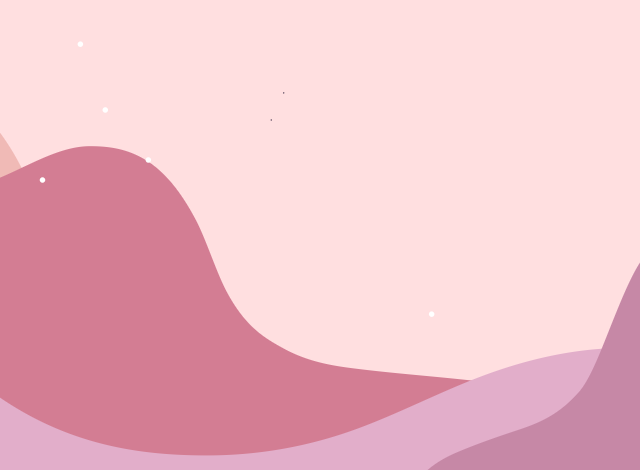
Give the GLSL for this background, as a WebGL 2 fragment shader.

```glsl
#version 300 es
precision highp float;
uniform vec2 u_resolution;
out vec4 outColor;

// Coverage of a shape from its signed distance, in canvas heights
float cover(float d) {
  return clamp(0.5 - d * u_resolution.y, 0.0, 1.0);
}

// Extends a ridge line by one Hermite span; knots hold x, height, slope
void curveTo(float x, vec3 b, inout vec3 a, inout float height) {
  float w = b.x - a.x;
  float t = (x - a.x) / w;
  if (t >= 0.0) {
    float u = min(t, 1.0);
    float s = 1.0 - u;
    height = s * s * ((1.0 + 2.0 * u) * a.y + u * w * a.z)
           + u * u * ((1.0 + 2.0 * s) * b.y - s * w * b.z);
  }
  a = b;
}

float roseHill(float x) {
  vec3 k = vec3(0.0, 0.622, 0.42);
  float h = k.y + k.z * x;
  curveTo(x, vec3(0.1915, 0.689, 0.0), k, h);
  curveTo(x, vec3(0.3156, 0.656, -0.66), k, h);
  curveTo(x, vec3(0.4167, 0.532, -1.9), k, h);
  curveTo(x, vec3(0.4823, 0.3794, -1.87), k, h);
  curveTo(x, vec3(0.6028, 0.2589, -0.55), k, h);
  curveTo(x, vec3(0.7447, 0.2172, -0.13), k, h);
  curveTo(x, vec3(1.0018, 0.1906, -0.11), k, h);
  return h;
}

float lilacWave(float x) {
  vec3 k = vec3(0.0, 0.154, -0.68);
  float h = k.y + k.z * x;
  curveTo(x, vec3(0.4397, 0.031, 0.0), k, h);
  curveTo(x, vec3(0.7624, 0.0887, 0.37), k, h);
  curveTo(x, vec3(1.0018, 0.1906, 0.4), k, h);
  curveTo(x, vec3(1.2801, 0.258, 0.07), k, h);
  curveTo(x, vec3(1.3617, 0.2606, 0.0), k, h);
  return h;
}

float mauveSlope(float x) {
  vec3 k = vec3(0.9096, 0.0, 0.85);
  float h = k.z * (x - k.x);
  curveTo(x, vec3(0.9929, 0.0461, 0.4), k, h);
  curveTo(x, vec3(1.0993, 0.0842, 0.33), k, h);
  curveTo(x, vec3(1.2323, 0.1667, 1.15), k, h);
  curveTo(x, vec3(1.2801, 0.258, 2.45), k, h);
  curveTo(x, vec3(1.3617, 0.4415, 1.55), k, h);
  return h;
}

// Fills below a ridge, dividing by its steepness for an even edge
float below(float y, float ridge) {
  float steepness = dFdx(ridge) * u_resolution.y;
  return cover((y - ridge) / sqrt(1.0 + steepness * steepness));
}

void main() {
  vec2 p = gl_FragCoord.xy / u_resolution.y;
  vec3 color = vec3(1.0, 0.874, 0.88);

  // Peach disc behind the hill
  float disc = length(p - vec2(-0.411, 0.415)) - 0.5105;
  color = mix(color, vec3(0.94, 0.73, 0.715), cover(disc));

  // Layered land, back to front
  color = mix(color, vec3(0.828, 0.49, 0.575), below(p.y, roseHill(p.x)));
  color = mix(color, vec3(0.886, 0.682, 0.793), below(p.y, lilacWave(p.x)));
  color = mix(color, vec3(0.777, 0.532, 0.652), below(p.y, mauveSlope(p.x)));

  // White dots
  vec2 dots[5] = vec2[5](vec2(0.171, 0.906), vec2(0.224, 0.766),
    vec2(0.3156, 0.6596), vec2(0.0904, 0.617), vec2(0.9184, 0.3316));
  for (int i = 0; i < 5; i++) {
    color = mix(color, vec3(1.0), cover(length(p - dots[i]) - 0.0058));
  }

  // Tiny dark specks
  vec2 specks[2] = vec2[2](vec2(0.6037, 0.8023), vec2(0.5771, 0.7447));
  for (int i = 0; i < 2; i++) {
    color = mix(color, vec3(0.2, 0.15, 0.25), cover(length(p - specks[i]) - 0.0012));
  }

  outColor = vec4(color, 1.0);
}
```
